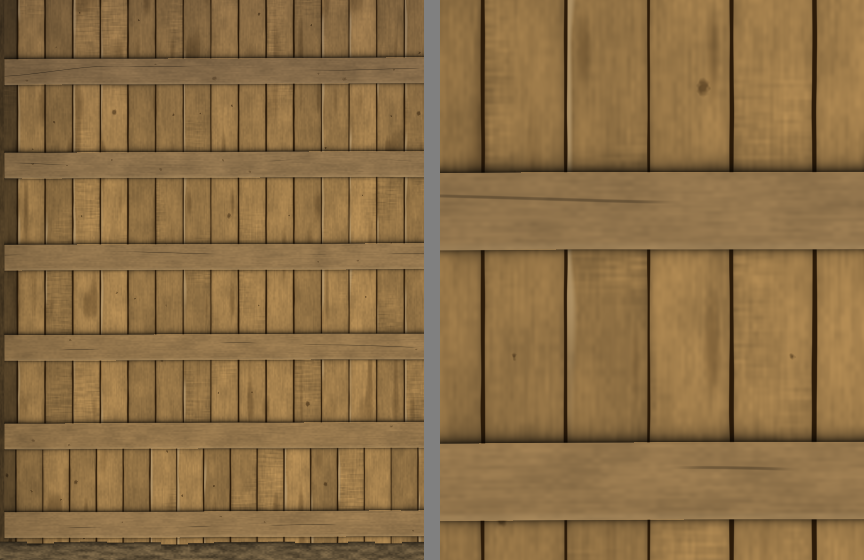
Left, the full canvas; right, a detail of the centre.
Reproduce this texture procedurally as a Shadertoy shader.

```glsl
// Weathered timber fence: narrow upright planks crossed by six horizontal rails.
#define PLANK_COLOR vec3(0.610, 0.475, 0.285)
#define RAIL_COLOR  vec3(0.540, 0.435, 0.295)
#define PALE_COLOR  vec3(0.735, 0.625, 0.450)
#define DARK_COLOR  vec3(0.170, 0.105, 0.035)
#define GROUND_COLOR vec3(0.390, 0.325, 0.225)
#define ASPECT 0.758
#define RAIL_COUNT 6
#define RAIL_HEIGHT 0.046
#define RAIL_PITCH 0.1627
#define PLANK_WIDTH 0.0494
#define LOW_PLANK_WIDTH 0.0479
#define SEAM_WIDTH 0.0011

float hash(vec2 p) {
    vec3 q = fract(vec3(p.xyx) * 0.1031);
    q += dot(q, q.yzx + 33.33);
    return fract((q.x + q.y) * q.z);
}

float noise(vec2 p) {
    vec2 i = floor(p), f = fract(p);
    f = f * f * (3.0 - 2.0 * f);
    return mix(mix(hash(i), hash(i + vec2(1, 0)), f.x),
               mix(hash(i + vec2(0, 1)), hash(i + vec2(1, 1)), f.x), f.y);
}

// Brightness of the grain around zero; q.x runs across the board, q.y along it.
float grain(vec2 q, float seed) {
    vec2 shift = vec2(seed * 7.3, seed * 3.1);
    float warp = noise(q * vec2(45.0, 9.0) + shift);
    float fibre = noise(q * vec2(480.0, 45.0) + shift) - 0.5;
    float rings = sin(q.x * 520.0 + 15.0 * warp);
    float speckle = noise(q * vec2(330.0, 210.0) + shift) - 0.5;
    float blotch = noise(q * vec2(60.0, 38.0) + shift + 9.0) - 0.5;
    return 0.07 * fibre + 0.012 * rings + 0.075 * speckle + 0.13 * blotch + 0.06 * (warp - 0.5);
}

// Fine saw marks running across parts of a board.
float sawMarks(vec2 q, float seed) {
    float patchy = smoothstep(0.55, 0.85, noise(q * vec2(14.0, 9.0) + seed * 5.7));
    return 0.16 * patchy * (noise(q * vec2(60.0, 420.0) + seed * 3.3) - 0.5);
}

// Sparse oval knots, one candidate per stretch of board.
float knots(vec2 q, float seed, float halfWidth) {
    float cell = floor(q.y / 0.085);
    vec2 id = vec2(cell + 40.0, seed);
    vec2 center = vec2((hash(id) - 0.5) * 1.4 * halfWidth,
                       (cell + 0.2 + 0.6 * hash(id + 5.0)) * 0.085);
    float radius = mix(0.002, 0.0055, pow(hash(id + 11.0), 3.0));
    float d = length((q - center) * vec2(1.0, 0.8)) + 0.0015 * (noise(q * 500.0) - 0.5);
    return step(0.62, hash(id + 23.0)) * (1.0 - smoothstep(radius * 0.3, radius, d));
}

vec3 planks(vec2 p, float aa) {
    bool low = p.y < 0.22;
    float width = low ? LOW_PLANK_WIDTH : PLANK_WIDTH;
    float s = (p.x - (low ? 0.0286 : 0.0312)) / width;
    float id = floor(s), f = s - id;
    float seed = id + (low ? 71.0 : 20.0);
    vec2 q = vec2((f - 0.5) * width, p.y);

    // Board tone, grain and damp streaks
    vec3 col = PLANK_COLOR * (0.90 + 0.19 * hash(vec2(seed, 3.0)));
    col *= 1.0 + grain(q, seed) + sawMarks(q, seed);
    float streak = noise(vec2(p.x * 65.0, p.y * 11.0) + 31.0);
    col = mix(col, DARK_COLOR, 0.28 * smoothstep(0.74, 0.98, streak));
    col = mix(col, DARK_COLOR, 0.5 * knots(q, seed, 0.5 * width));

    // Soft shade, then a pale bare edge beside some seams
    float d = min(f, 1.0 - f) * width;
    col *= 1.0 - 0.2 * exp(-d / 0.0028);
    float bare = step(0.4, hash(vec2(seed, 8.0))) * smoothstep(0.2, 0.6, noise(vec2(seed, p.y * 14.0)));
    float edge = 0.004 + 0.004 * noise(vec2(seed, p.y * 25.0));
    col = mix(col, PALE_COLOR, 0.7 * bare * (1.0 - smoothstep(0.4 * edge, edge, f * width)));

    // Dark gap at each seam
    float gap = SEAM_WIDTH * (0.6 + 0.7 * hash(vec2(floor(s + 0.5), low ? 4.0 : 2.0)));
    gap *= 0.75 + 0.5 * noise(vec2(seed, p.y * 45.0));
    col = mix(DARK_COLOR, col, smoothstep(gap - aa, gap + aa, d));
    return id < 0.0 ? col * 0.62 : col;
}

vec3 rail(vec2 p, float k, float height) {
    vec2 q = vec2(height - 0.5 * RAIL_HEIGHT, p.x);
    vec3 col = mix(RAIL_COLOR, PLANK_COLOR, 0.5 * hash(vec2(k, 41.0)));
    col *= 1.0 + 0.9 * grain(q, k + 130.0);
    col = mix(col, DARK_COLOR, 0.3 * knots(q, k + 150.0, 0.5 * RAIL_HEIGHT));
    // Faint drying cracks along the board
    float path = RAIL_HEIGHT * (0.35 + 0.4 * noise(vec2(p.x * 5.0, k * 9.0)));
    float open = smoothstep(0.6, 0.85, noise(vec2(p.x * 14.0, k * 5.0 + 2.0)));
    col *= 1.0 - 0.25 * open * (1.0 - smoothstep(0.0003, 0.0014, abs(height - path)));
    // Worn lower lip
    return mix(col, PALE_COLOR, 0.22 * (1.0 - smoothstep(0.001, 0.006, height)));
}

void mainImage(out vec4 fragColor, in vec2 fragCoord) {
    vec2 uv = fragCoord / iResolution.xy;
    vec2 p = uv * vec2(ASPECT, 1.0);
    float aa = 0.8 / iResolution.y;
    vec3 col = planks(p, aa);

    // Rails, with shadows cast on the planks above and below
    for (int i = 0; i < RAIL_COUNT; i++) {
        float k = float(i);
        float top = 0.8958 - RAIL_PITCH * k - 0.0065 * sin(0.7854 * k);
        top += 0.003 * (uv.x - 0.5) + 0.001 * (noise(vec2(p.x * 12.0, k)) - 0.5);
        float height = p.y - top + RAIL_HEIGHT, above = p.y - top;
        if (above > 0.0) col *= 1.0 - 0.75 * exp(-above / 0.0045);
        if (height < 0.0) col *= 1.0 - 0.5 * exp(height / 0.0025);
        float mask = smoothstep(-aa, aa, height) * (1.0 - smoothstep(-aa, aa, above));
        col = mix(col, rail(p, k, height), mask * smoothstep(0.008 - aa, 0.008 + aa, p.x));
    }

    // Dark post at the left border
    vec3 post = PLANK_COLOR * 0.52 * (1.0 + 2.0 * grain(p, 90.0));
    col = mix(post, col, smoothstep(0.006, 0.009, p.x));

    // Littered ground below the uneven plank ends
    float ends = 0.027 + 0.006 * hash(vec2(floor(p.x / LOW_PLANK_WIDTH), 6.0));
    float litter = noise(p * vec2(60.0, 180.0)) + 0.5 * noise(p * vec2(240.0, 420.0));
    vec3 ground = GROUND_COLOR * (0.6 + 0.5 * litter);
    ground *= 1.0 - 0.65 * exp(-max(ends - p.y, 0.0) / 0.004);
    col = mix(ground, col, smoothstep(ends - aa, ends + aa, p.y));

    // Dimmer, cooler light toward the top and left
    col *= mix(vec3(1.02), vec3(0.87, 0.87, 0.92), smoothstep(0.65, 1.05, uv.y));
    col *= 0.9 + 0.1 * smoothstep(0.0, 0.25, uv.x);
    fragColor = vec4(clamp(col, 0.0, 1.0), 1.0);
}
```
